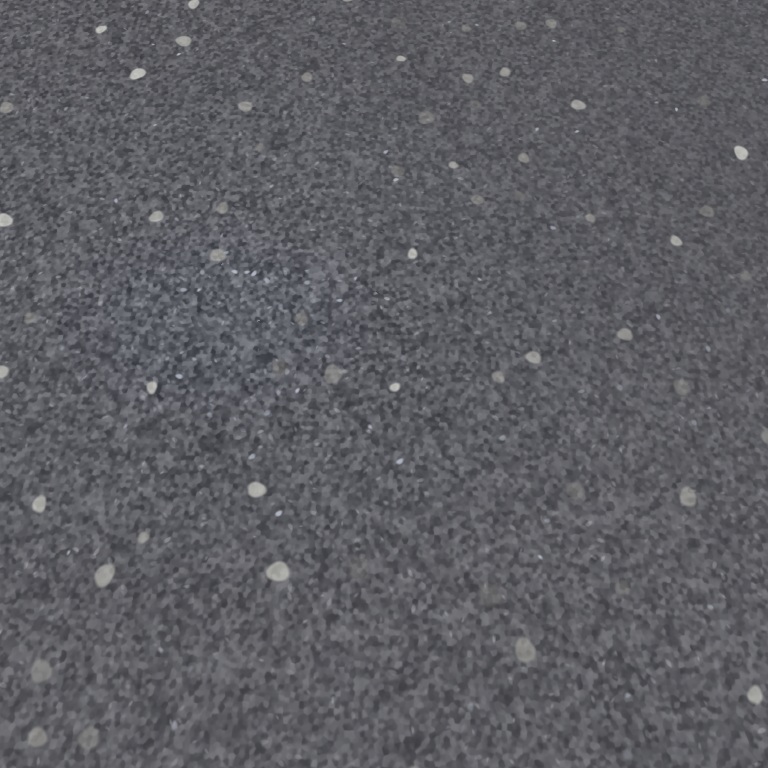
Write a WebGL 2 fragment shader that draws this texture.

```glsl
#version 300 es
precision highp float;

// Worn asphalt seen at a slant: fine cellular grains at two sizes form the
// dark ground, and scattered soft ellipses add flakes, pebbles and glints.
// A mild perspective shrinks and flattens everything towards the top.

uniform vec2 u_resolution;
out vec4 fragColor;

const vec3 ASPHALT = vec3(0.362, 0.364, 0.383);
const vec3 DULL_STONE = vec3(0.47, 0.46, 0.45);
const vec3 PALE_STONE = vec3(0.76, 0.76, 0.74);
const vec3 GLINT = vec3(0.74, 0.76, 0.81);

vec2 hash2(vec2 p) {
    vec3 h = fract(p.xyx * vec3(0.1031, 0.1030, 0.0973));
    h += dot(h, h.yzx + 33.33);
    return fract((h.xx + h.yz) * h.zy);
}

// Tilted ground plane; the horizon lies above the canvas.
vec2 groundPlane(vec2 uv, float horizon) {
    float depth = 2.2 / (horizon - uv.y);
    return vec2((uv.x - 0.5) * depth, 2.2 * depth) + 3.0;
}

// Cellular noise: random tones blended around jittered points, about -0.5 to 0.5.
float grains(vec2 p, float sharpness) {
    vec2 cell = floor(p);
    float toneSum = 0.0;
    float weightSum = 0.0;
    for (int y = -1; y <= 1; y++) {
        for (int x = -1; x <= 1; x++) {
            vec2 id = cell + vec2(x, y);
            vec2 offset = p - id - 0.1 - 0.8 * hash2(id);
            float weight = exp(-sharpness * dot(offset, offset));
            toneSum += weight * (hash2(id + 71.0).x - 0.5);
            weightSum += weight;
        }
    }
    return toneSum / weightSum;
}

// Scattered uneven ellipses, radii in cells: returns (coverage, random tone).
vec2 scatter(vec2 p, float chance, vec2 radii, float stretch, float blur) {
    vec2 cell = floor(p);
    vec2 result = vec2(0.0);
    for (int y = -1; y <= 1; y++) {
        for (int x = -1; x <= 1; x++) {
            vec2 id = cell + vec2(x, y);
            vec2 shape = hash2(id + 19.0);
            vec2 kind = hash2(id + 47.0);
            vec2 offset = p - id - 0.15 - 0.7 * hash2(id);
            float angle = 6.2832 * shape.x;
            vec2 axis = vec2(cos(angle), sin(angle));
            offset = vec2(dot(offset, axis), dot(offset, vec2(-axis.y, axis.x)));
            offset *= vec2(1.0, mix(1.0, stretch, kind.y));
            float around = atan(offset.y, offset.x + 1e-5);
            float radius = mix(radii.x, radii.y, shape.y);
            radius *= 1.0 + 0.06 * sin(3.0 * around + 20.0 * shape.y);
            float cover = 1.0 - smoothstep(radius - blur, radius + blur, length(offset));
            cover *= step(kind.x, chance);
            if (cover > result.x) result = vec2(cover, kind.y);
        }
    }
    return result;
}

// Layered sines for slow changes of tone.
float mottle(vec2 p) {
    return (sin(p.x * 7.0 + 2.0 * sin(p.y * 5.0))
          + sin(p.y * 11.0 - p.x * 4.0 + 1.7)
          + 0.6 * sin(p.x * 19.0 + p.y * 15.0)) / 2.6;
}

// Soft elliptical zone around a centre.
float zone(vec2 uv, vec2 centre, vec2 size) {
    vec2 d = (uv - centre) / size;
    return exp(-dot(d, d));
}

void main() {
    vec2 uv = gl_FragCoord.xy / u_resolution;
    vec2 ground = groundPlane(uv, 2.6);
    float worn = zone(uv, vec2(0.28, 0.58), vec2(0.28, 0.18));
    float smoothCorner = smoothstep(0.9, 1.9, uv.x + uv.y);

    // Fine grains over a faint coarser layer
    float contrast = 1.0 + 0.35 * worn - 0.35 * smoothCorner;
    float grain = 0.07 * grains(ground * 95.0, 6.0)
                + 0.18 * grains(ground * 175.0 + 9.0, 5.5);
    grain *= contrast;
    vec3 colour = ASPHALT + grain;
    colour += 0.007 * mottle(uv) - 0.010 * smoothCorner;
    colour += worn * vec3(-0.002, 0.004, 0.014);

    // Small pale flakes, denser where worn
    vec2 flake = scatter(ground * 72.0, 0.30 + 0.20 * worn, vec2(0.12, 0.34), 2.0, 0.16);
    colour += flake.x * mix(0.02, 0.15, flake.y * flake.y) * contrast;

    // Glints, gathered in two small clusters
    float glintArea = zone(uv, vec2(0.32, 0.645), vec2(0.035, 0.035))
                    + zone(uv, vec2(0.45, 0.61), vec2(0.05, 0.025))
                    + 0.3 * zone(uv, vec2(0.33, 0.55), vec2(0.14, 0.10));
    vec2 glint = scatter(ground * 66.0 + 5.0, 0.012 + 0.4 * glintArea,
                         vec2(0.16, 0.32), 1.6, 0.16);
    colour = mix(colour, GLINT, glint.x * mix(0.2, 0.9, glint.y * glint.y));

    // Rounded pebbles, from faint and warm to nearly white
    vec2 pebble = scatter(ground * 11.0, 0.42, vec2(0.08, 0.155), 1.3, 0.03);
    vec3 stone = mix(DULL_STONE, PALE_STONE, pebble.y) + 0.4 * grain;
    colour = mix(colour, stone, pebble.x * mix(0.4, 0.95, pebble.y));

    fragColor = vec4(clamp(colour, 0.0, 1.0), 1.0);
}
```
